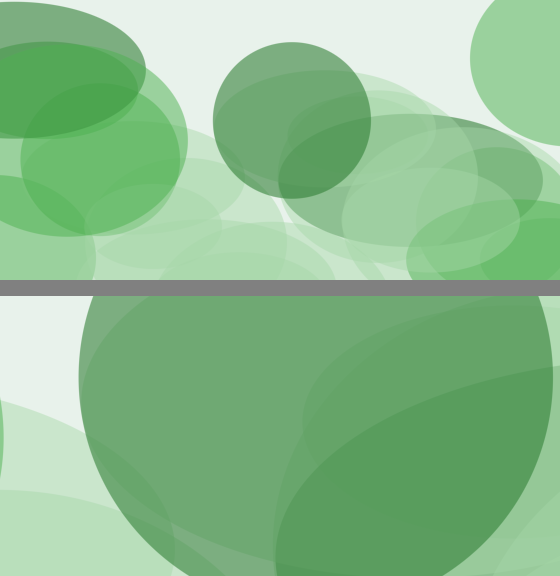
Top: the whole. Bottom: its middle third, enlarged.
A WebGL 1 fragment shader for this background:

```glsl
precision highp float;

// Translucent green ellipses drifting over a pale mint backdrop.
// Additive recurrences spread their centres, sizes and tones evenly;
// each ellipse is blended over the earlier ones with a smooth edge.

uniform vec2 u_resolution;

// Approximate signed distance to an axis-aligned ellipse.
float ellipseDistance(vec2 p, vec2 radii) {
    float k = length(p / radii);
    return k * (k - 1.0) / max(length(p / (radii * radii)), 1e-4);
}

// Tone and opacity: pale in the middle, mid green outside, a few dark.
vec4 ellipseTone(float index, float along) {
    if (fract(0.275 * index + 0.445) < 0.17) return vec4(0.18, 0.49, 0.20, 0.58);
    if (abs(along - 0.5) < 0.3) return vec4(0.647, 0.839, 0.655, 0.45);
    return vec4(0.30, 0.69, 0.31, 0.5);
}

void main() {
    // Canvas height is one unit.
    vec2 p = gl_FragCoord.xy / u_resolution.y;
    float aspect = u_resolution.x / u_resolution.y;
    float softness = 0.75 / u_resolution.y;

    vec3 color = vec3(0.91, 0.95, 0.92);

    for (int i = 0; i < 22; i++) {
        float index = float(i);
        float along = fract(0.618 * index);
        float lift = fract(0.755 * index);

        // Centres sag towards the bottom in the middle of the canvas.
        vec2 center = vec2((1.05 * along - 0.01) * aspect,
                           0.08 + 0.85 * lift - 0.22 * sin(3.1416 * along));
        vec2 radii = mix(vec2(0.22, 0.13), vec2(0.48, 0.35),
                         fract(vec2(0.57, 0.29) * index + vec2(0.55, 0.75)));

        // Blend the ellipse over what lies below.
        float d = ellipseDistance(p - center, radii);
        float coverage = 1.0 - smoothstep(-softness, softness, d);
        vec4 tone = ellipseTone(index, along);
        color = mix(color, tone.rgb, tone.a * coverage);
    }

    gl_FragColor = vec4(color, 1.0);
}
```
